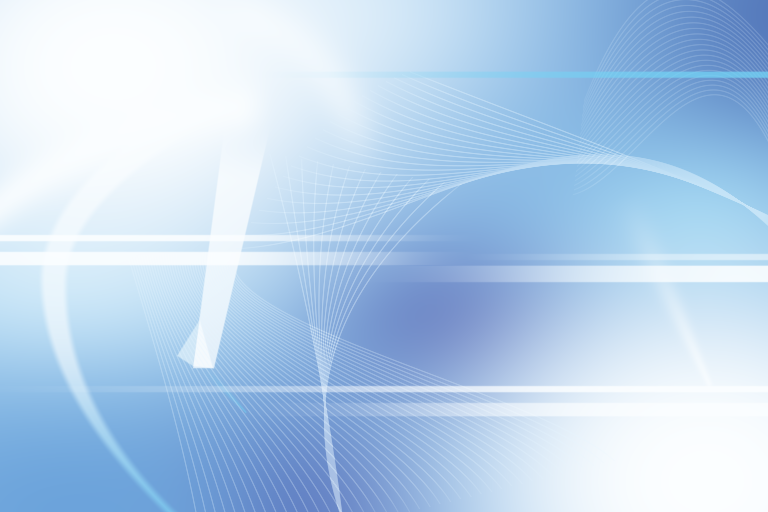
This background is drawn by a Shadertoy shader. Its source:

```glsl
// Airy blue and white abstract: soft colour glows, pale swooshes and a folded ribbon,
// crossed by wire meshes and horizontal light bars. Each mesh is a family of cubic
// curves interpolated between two boundary curves on a 1.5 by 1 canvas.

#define BASE vec3(0.49, 0.70, 0.885)
#define WHITE vec3(0.985, 0.995, 1.0)
#define INDIGO vec3(0.36, 0.46, 0.74)
#define CYAN vec3(0.45, 0.83, 0.96)
#define LINE_WIDTH 0.0021
#define MESH_OPACITY 0.55

float px; // one pixel in canvas units

// Elliptical glow; a higher falloff gives a flatter core
float glow(vec2 p, vec2 center, vec2 radius, float falloff) {
    vec2 d = (p - center) / radius;
    return exp(-pow(dot(d, d), falloff));
}

// Antialiased inside of a signed distance
float fill(float d) {
    return smoothstep(px, -px, d);
}

// Horizontal bar that fades in from xEmpty to xFull, in either direction
float bar(vec2 p, float y, float halfHeight, float xEmpty, float xFull) {
    float ramp = clamp((p.x - xEmpty) / (xFull - xEmpty), 0.0, 1.0);
    return fill(abs(p.y - y) - halfHeight) * ramp * ramp * (3.0 - 2.0 * ramp);
}

// Soft streak from a to b, widest and faintest at a
float streak(vec2 p, vec2 a, vec2 b, float width) {
    vec2 ab = b - a;
    float t = clamp(dot(p - a, ab) / dot(ab, ab), 0.0, 1.0);
    float d = length(p - a - ab * t) / (width * (1.2 - t));
    return exp(-d * d) * t;
}

float edge(vec2 p, vec2 a, vec2 b) {
    vec2 e = normalize(b - a);
    return e.x * (p.y - a.y) - e.y * (p.x - a.x);
}

// Filled triangle, corners counterclockwise
float triangle(vec2 p, vec2 a, vec2 b, vec2 c) {
    return fill(-min(edge(p, a, b), min(edge(p, b, c), edge(p, c, a))));
}

// Fine curves between two cubic Bezier graphs; bow bends the middle of the family
float mesh(vec2 q, float count, vec2 spanA, vec2 spanB, vec4 a, vec4 b, vec4 bow) {
    float sum = 0.0, w = max(LINE_WIDTH, px);
    for (float i = 0.0; i <= count; i++) {
        float t = i / count;
        vec2 span = mix(spanA, spanB, t);
        vec4 h = mix(a, b, t) + 4.0 * t * (1.0 - t) * bow;
        float s = (q.x - span.x) / (span.y - span.x), r = 1.0 - s;
        if (s < 0.0 || s > 1.0) continue;
        float y = dot(h, vec4(r*r*r, 3.0*r*r*s, 3.0*r*s*s, s*s*s));
        float slope = 3.0 * dot(h.yzw - h.xyz, vec3(r*r, 2.0*r*s, s*s)) / (span.y - span.x);
        float d = abs(q.y - y) / sqrt(1.0 + slope * slope);
        float fade = smoothstep(0.0, 0.12, s) * smoothstep(0.0, 0.06, r);
        sum += (1.0 - smoothstep(0.0, w, d)) * mix(0.35, 1.0, fade);
    }
    return (1.0 - exp(-1.2 * sum)) * min(1.0, LINE_WIDTH / px);
}

vec3 background(vec2 p) {
    vec3 c = BASE;
    c = mix(c, vec3(0.80, 0.92, 0.98), 0.8 * glow(p, vec2(0.10, 0.45), vec2(0.50, 0.22), 1.0));
    c = mix(c, vec3(0.79, 0.89, 0.965), 0.9 * glow(p, vec2(0.72, 1.0), vec2(0.40, 0.27), 1.0));
    c = mix(c, vec3(0.33, 0.47, 0.73), glow(p, vec2(1.56, 0.96), vec2(0.32, 0.30), 1.0));
    c = mix(c, vec3(0.62, 0.84, 0.95), 0.85 * glow(p, vec2(1.36, 0.56), vec2(0.28, 0.19), 1.0));
    c = mix(c, INDIGO, 0.9 * glow(p, vec2(0.88, 0.37), vec2(0.24, 0.17), 1.0));
    c = mix(c, INDIGO, 0.9 * glow(p, vec2(0.60, 0.0), vec2(0.25, 0.22), 1.0));
    c = mix(c, vec3(0.40, 0.62, 0.85), 0.75 * glow(p, vec2(0.13, 0.0), vec2(0.35, 0.20), 1.0));
    c = mix(c, WHITE, glow(p, vec2(1.38, 0.06), vec2(0.51, 0.42), 1.5));
    return mix(c, WHITE, glow(p, vec2(0.22, 0.87), vec2(0.55, 0.42), 1.5));
}

vec3 swooshes(vec3 c, vec2 p) {
    // Long crescent on the left, tapering towards the bottom
    float dy = p.y - 0.45;
    float bend = dy > 0.0 ? 2.6 : 1.12;
    float d = abs(p.x - 0.105 - bend * dy * dy) / sqrt(1.0 + 4.0 * bend * bend * dy * dy);
    float width = mix(0.006, 0.024, smoothstep(0.0, 0.5, p.y));
    float crescent = smoothstep(width + 0.008, width - 0.008, d) * smoothstep(0.8, 0.65, p.y);
    c = mix(c, mix(CYAN, WHITE, smoothstep(-0.1, 0.35, p.y)), 0.6 * crescent);

    // White arch and the soft outer ring
    float arch = (p.y - 0.79 + 0.76 * (p.x - 0.5) * (p.x - 0.5)) / 0.05;
    c = mix(c, WHITE, 0.8 * exp(-arch * arch) * smoothstep(0.54, 0.46, p.x));
    vec2 v = p - vec2(0.39, 0.67);
    float ring = (length(v) - 0.31) / 0.045;
    c = mix(c, WHITE, 0.5 * exp(-ring * ring) * smoothstep(-0.05, 0.15, v.y) * smoothstep(0.0, 0.12, v.x));

    // Slim rays
    c = mix(c, WHITE, 0.6 * streak(p, vec2(1.22, 0.62), vec2(1.385, 0.25), 0.03));
    c = mix(c, CYAN, 0.5 * streak(p, vec2(0.40, 0.28), vec2(0.48, 0.195), 0.008));

    // Ribbon with a folded tip
    float s = (p.y - 0.281) / 0.48;
    float sides = max(mix(0.377, 0.44, s) - p.x, p.x - mix(0.418, 0.53, s));
    float ribbon = fill(max(sides, 0.281 - p.y)) * smoothstep(1.0, 0.75, s);
    c = mix(c, WHITE, 0.75 * ribbon);
    vec2 fold = vec2(0.39, 0.375), heel = vec2(0.377, 0.285);
    c = mix(c, vec3(0.87, 0.94, 0.98), 0.75 * triangle(p, fold, vec2(0.346, 0.305), heel));
    return mix(c, WHITE, 0.7 * triangle(p, fold, heel, vec2(0.416, 0.281)));
}

void mainImage(out vec4 fragColor, in vec2 fragCoord) {
    vec2 p = fragCoord / iResolution.xy * vec2(1.5, 1.0);
    px = 1.0 / iResolution.y;
    vec3 c = swooshes(background(p), p);

    // Wire meshes: twisted band, narrow fan, lower sheet, upper right arcs
    float wires = mesh(p, 22.0, vec2(0.80, 1.52), vec2(0.46, 1.52),
        vec4(0.86, 0.765, 0.68, 0.57), vec4(0.514, 0.532, 0.90, 0.54), vec4(0.06, -0.05, 0.0, 0.0));
    wires += mesh(p.yx, 12.0, vec2(-0.02, 0.70), vec2(-0.02, 0.64),
        vec4(0.67, 0.64, 0.59, 0.527), vec4(0.67, 0.594, 0.622, 0.90), vec4(0.0));
    wires += 0.75 * mesh(p.yx, 40.0, vec2(-0.10, 0.50), vec2(0.10, 0.51),
        vec4(0.40, 0.37, 0.31, 0.25), vec4(1.2, 1.05, 0.39, 0.46), vec4(0.0));
    wires += 0.45 * mesh(p, 20.0, vec2(1.14, 1.55), vec2(1.12, 1.55),
        vec4(0.80, 1.15, 1.03, 0.85), vec4(0.62, 0.66, 1.05, 0.60), vec4(0.0));
    c = mix(c, vec3(0.90, 0.96, 1.0), MESH_OPACITY * min(wires, 1.2));

    // Horizontal light bars
    c = mix(c, CYAN, 0.75 * bar(p, 0.854, 0.006, 0.48, 1.40));
    float light = max(bar(p, 0.535, 0.006, 0.95, 0.35), bar(p, 0.495, 0.013, 0.95, 0.38));
    light = max(light, max(0.6 * bar(p, 0.498, 0.006, 0.85, 1.5), bar(p, 0.465, 0.016, 0.68, 1.45)));
    light = max(light, max(bar(p, 0.240, 0.006, -0.1, 1.3), 0.85 * bar(p, 0.20, 0.013, 0.45, 1.25)));
    fragColor = vec4(mix(c, WHITE, 0.88 * light), 1.0);
}
```
